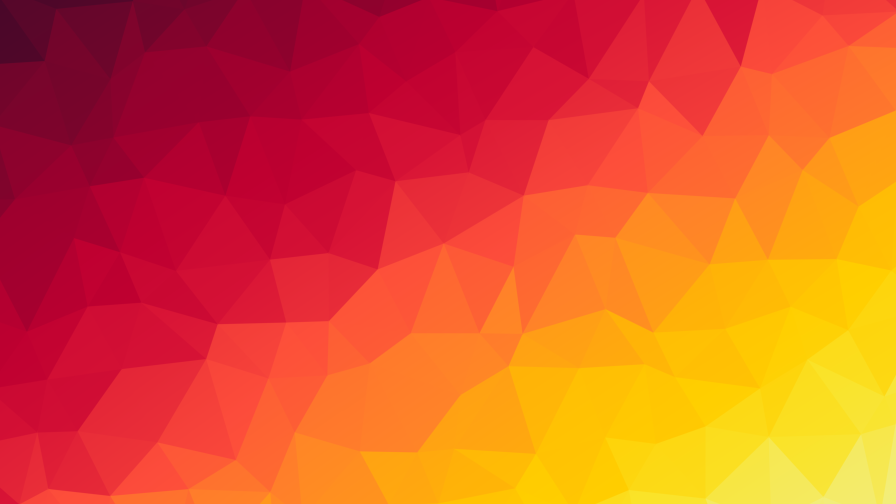
Give the GLSL for this background, as a Shadertoy shader.

```glsl
const float ROWS = 8.0;

vec2 hash22(vec2 cell) {
    vec3 h = fract(cell.xyx * vec3(0.1031, 0.1030, 0.0973));
    h += dot(h, h.yzx + 33.33);
    return fract((h.xx + h.yz) * h.zy);
}

// Jittered vertex of a sheared lattice
vec2 vertex(vec2 cell) {
    return vec2(cell.x + 0.5 * cell.y, cell.y) + 0.62 * (hash22(cell + 40.0) - 0.5);
}

// Palette from dark plum through red and orange to pale yellow
vec3 palette(float t) {
    vec3 stops[11] = vec3[11](
        vec3(0.27, 0.03, 0.16), vec3(0.46, 0.02, 0.17), vec3(0.60, 0.00, 0.18),
        vec3(0.75, 0.00, 0.19), vec3(0.85, 0.08, 0.21), vec3(0.99, 0.30, 0.23),
        vec3(1.00, 0.51, 0.16), vec3(1.00, 0.70, 0.03), vec3(1.00, 0.81, 0.00),
        vec3(0.98, 0.89, 0.16), vec3(0.95, 0.93, 0.48));
    float s = clamp(t * 5.0, 0.0, 9.999);
    int i = int(s);
    return mix(stops[i], stops[i + 1], s - float(i));
}

// Slightly bowed diagonal ramp, from 0 at upper left to 2 at lower right
float ramp(vec2 p) {
    vec2 uv = p / ROWS;
    uv.x *= iResolution.y / iResolution.x;
    uv.y = 1.0 - uv.y;
    return uv.x + 0.86 * uv.y + 0.2 * uv.x * uv.y;
}

// Signed distance to a line, positive on its left
float edgeDistance(vec2 p, vec2 a, vec2 b) {
    vec2 e = normalize(b - a);
    return e.x * (p.y - a.y) - e.y * (p.x - a.x);
}

// Colour in rgb weighted by coverage in w, for a counterclockwise facet
vec4 facet(vec2 p, vec2 a, vec2 b, vec2 c, float shade) {
    float d = min(edgeDistance(p, a, b), min(edgeDistance(p, b, c), edgeDistance(p, c, a)));
    float blur = 0.75 * ROWS / iResolution.y;
    float cover = smoothstep(-blur, blur, d);
    float t = ramp(mix((a + b + c) / 3.0, p, 0.2)) + 0.1 * (shade - 0.5);
    return vec4(palette(t), 1.0) * cover;
}

void mainImage(out vec4 fragColor, in vec2 fragCoord) {
    vec2 p = fragCoord / iResolution.y * ROWS;
    vec2 home = floor(vec2(p.x - 0.5 * p.y, p.y));
    vec4 sum = vec4(0.0);

    // Nearby quads, each split along its shorter diagonal
    for (int j = -1; j <= 1; j++) {
        for (int i = -1; i <= 1; i++) {
            vec2 cell = home + vec2(i, j);
            vec2 a = vertex(cell);
            vec2 b = vertex(cell + vec2(1, 0));
            vec2 c = vertex(cell + vec2(1, 1));
            vec2 d = vertex(cell + vec2(0, 1));
            vec2 shade = hash22(cell + 91.0);
            if (distance(a, c) < distance(b, d)) {
                sum += facet(p, a, b, c, shade.x) + facet(p, a, c, d, shade.y);
            } else {
                sum += facet(p, a, b, d, shade.x) + facet(p, b, c, d, shade.y);
            }
        }
    }

    vec3 color = sum.w > 0.01 ? sum.rgb / sum.w : palette(ramp(p));
    fragColor = vec4(color, 1.0);
}
```
